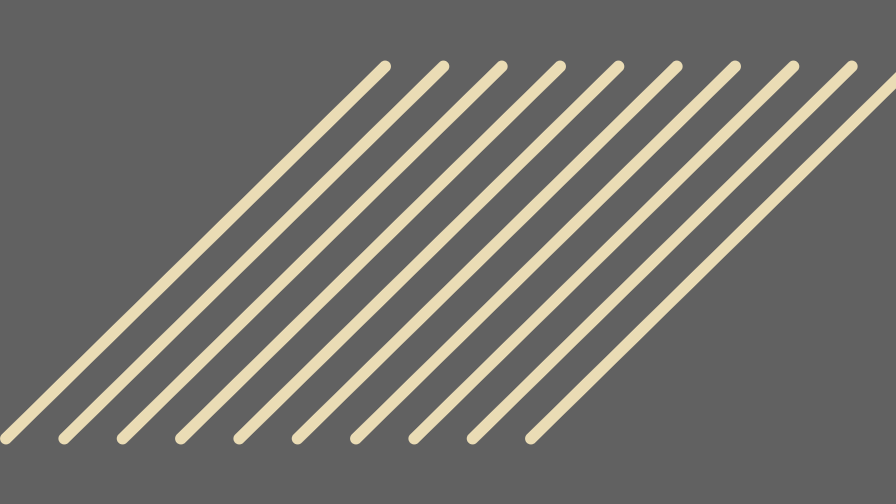
Give the GLSL for this background, as a Shadertoy shader.

```glsl
// Ten parallel cream bars with round ends, slanting across a flat grey ground.
// Each bar is a capsule distance; a loop shifts one capsule sideways and
// keeps the nearest. Lengths are in units of the canvas height.

#define BAR_COUNT   10
#define BAR_SPACING 0.11574
#define BAR_RADIUS  0.0116
#define BAR_FOOT    vec2(0.0118, 0.1298)
#define BAR_HEAD    vec2(0.7641, 0.8682)
#define GROUND_GREY vec3(0.380, 0.380, 0.380)
#define BAR_CREAM   vec3(0.918, 0.863, 0.710)

// Signed distance to a capsule from a to b
float capsule(vec2 p, vec2 a, vec2 b, float radius) {
    vec2 ap = p - a, ab = b - a;
    float along = clamp(dot(ap, ab) / dot(ab, ab), 0.0, 1.0);
    return length(ap - ab * along) - radius;
}

// Distance to the nearest bar in the row
float barRow(vec2 p) {
    float nearest = 1e3;
    for (int i = 0; i < BAR_COUNT; i++) {
        vec2 shift = vec2(float(i) * BAR_SPACING, 0.0);
        nearest = min(nearest, capsule(p - shift, BAR_FOOT, BAR_HEAD, BAR_RADIUS));
    }
    return nearest;
}

void mainImage(out vec4 fragColor, in vec2 fragCoord) {
    vec2 p = fragCoord / iResolution.y;
    float pixel = 1.0 / iResolution.y;

    // Edge softened over about one pixel
    float coverage = clamp(0.5 - barRow(p) / pixel, 0.0, 1.0);
    fragColor = vec4(mix(GROUND_GREY, BAR_CREAM, coverage), 1.0);
}
```
